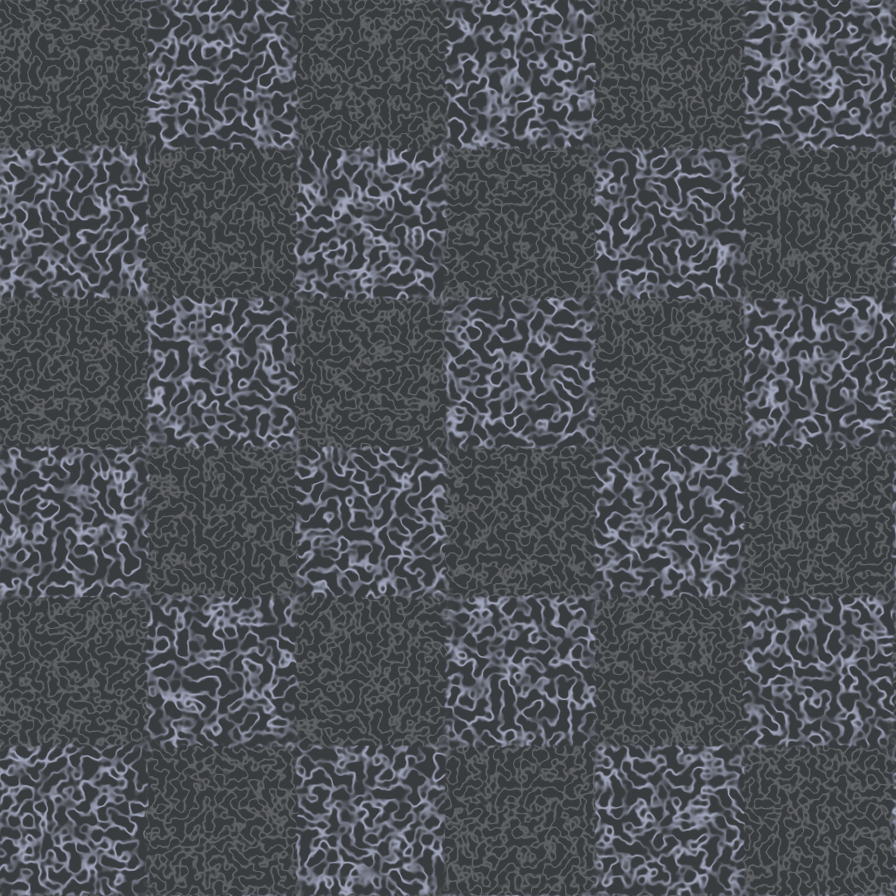
A Shadertoy shader for this pattern:

```glsl
// Charcoal checkerboard of six by six squares, filled with fine pale and dim wormy veins.

vec2 randomGradient(vec2 cell) {
    vec3 p = fract(cell.xyx * vec3(0.1031, 0.1030, 0.0973));
    p += dot(p, p.yzx + 33.33);
    float angle = 6.28318 * fract((p.x + p.y) * p.z);
    return vec2(cos(angle), sin(angle));
}

// Gradient noise, roughly -0.7 to 0.7
float noise(vec2 p) {
    vec2 cell = floor(p);
    vec2 f = p - cell;
    vec2 u = f * f * f * (f * (f * 6.0 - 15.0) + 10.0);
    vec2 e = vec2(0.0, 1.0);
    float a = dot(randomGradient(cell), f);
    float b = dot(randomGradient(cell + e.yx), f - e.yx);
    float c = dot(randomGradient(cell + e.xy), f - e.xy);
    float d = dot(randomGradient(cell + e.yy), f - e.yy);
    return mix(mix(a, b, u.x), mix(c, d, u.x), u.y);
}

// Soft lines along the zero contours of the noise
float veins(vec2 p, float width) {
    float n = noise(p) + 0.25 * noise(p * 2.03 + 17.0);
    return 1.0 - smoothstep(0.0, width, abs(n));
}

void mainImage(out vec4 fragColor, in vec2 fragCoord) {
    vec2 uv = fragCoord / iResolution.xy;

    // Checker mask with slightly ragged borders
    vec2 wobble = 0.006 * vec2(noise(uv * 95.0 + 40.0), noise(uv * 95.0 + 240.0));
    vec2 wave = sin(18.849556 * (uv + vec2(0.0025, -0.0008) + wobble));
    float pale = smoothstep(-0.03, 0.03, wave.x * wave.y);

    // Larger broken veins in pale squares, finer even ones in dark squares
    float strength = clamp(0.74 + 0.9 * noise(uv * 48.0 + 90.0), 0.2, 1.0);
    float coarse = strength * veins(uv * 66.0 + 5.0, 0.23);
    float fine = veins(uv * 92.0 + 130.0, 0.21);

    // Veins over the charcoal ground
    vec3 ground = vec3(0.225, 0.235, 0.245);
    vec3 dimSquare = mix(ground, vec3(0.38, 0.39, 0.40), fine);
    vec3 paleSquare = mix(ground, vec3(0.63, 0.65, 0.74), coarse);
    fragColor = vec4(mix(dimSquare, paleSquare, pale), 1.0);
}
```
